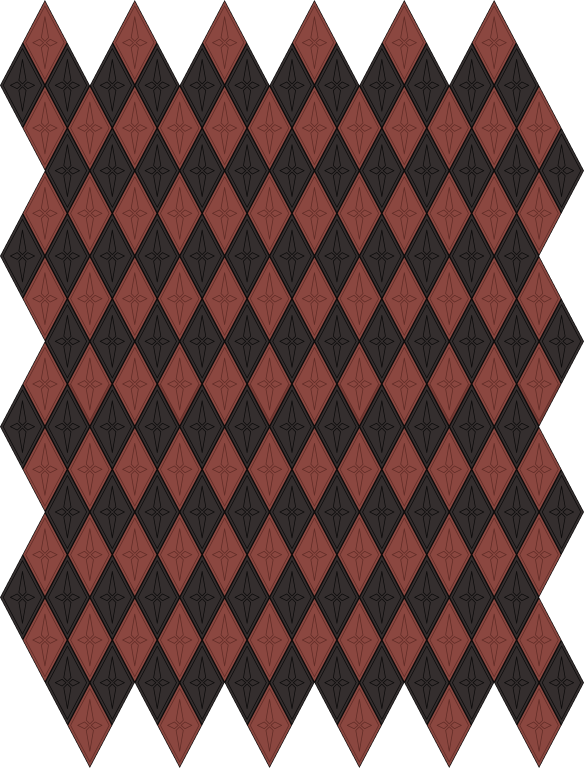
This pattern is drawn by a Shadertoy shader. Its source:

```glsl
// Harlequin rhombus tiles, each split into four smaller diamonds, red above and
// below, charcoal at the sides, with an inset border and a four-petal star.
// Skewed coordinates turn the rhombi into square cells; supersampling smooths edges.

#define TILES vec2(6.5, 4.5)      // tile widths and heights across the canvas
#define HALF_HEIGHT 1.896         // diamond half height, half width being 1
#define INSET 0.125               // distance from diamond edge to border line
#define BORDER_WIDTH 0.034
#define EDGE_WIDTH 0.030          // half of the stroke shared by two diamonds
#define STAR_WIDTH 0.034
#define SEAM_ROW 2.0              // tile row with a slightly darker lower border
#define SAMPLES 4
#define RED vec3(0.545, 0.280, 0.250)
#define CHARCOAL vec3(0.205, 0.182, 0.182)
#define RED_LINE vec3(0.380, 0.170, 0.150)
#define INK vec3(0.045, 0.040, 0.040)

float segmentDistance(vec2 p, vec2 a, vec2 b) {
    vec2 ab = b - a;
    return length(p - a - ab * clamp(dot(p - a, ab) / dot(ab, ab), 0.0, 1.0));
}

// Outline of one kite petal pointing up, for p folded into one quadrant
float petalDistance(vec2 p, vec2 shoulder, float tip) {
    return min(segmentDistance(p, vec2(0.0, 0.06), shoulder),
               segmentDistance(p, shoulder, vec2(0.0, tip)));
}

float starDistance(vec2 p) {
    p = abs(p);
    return min(petalDistance(p, vec2(0.16, 0.225), 1.15),
               petalDistance(p.yx, vec2(0.15, 0.235), 0.54));
}

float stroke(float dist, float width, float soft) {
    return clamp((0.5 * width - dist) / soft + 0.5, 0.0, 1.0);
}

// Colour at a point in tile units, y running downwards
vec3 patternColor(vec2 pos, float soft) {
    // Large rhombus: cell index, centre and position within it
    vec2 skew = vec2(pos.x + pos.y, pos.x - pos.y);
    vec2 cell = floor(skew + 0.5);
    vec2 inCell = skew - cell;
    vec2 centre = 0.5 * vec2(cell.x + cell.y, cell.x - cell.y);

    // Only whole rhombi are laid, leaving a zigzag rim
    vec2 lowest = vec2(0.4);
    vec2 highest = TILES - 0.4;
    if (any(lessThan(centre, lowest)) || any(greaterThan(centre, highest)))
        return vec3(1.0);

    // Small diamond: quadrant of the rhombus and local position
    vec2 quadrant = 2.0 * step(0.0, inCell) - 1.0;
    vec2 local = 2.0 * inCell - 0.5 * quadrant;
    vec2 p = vec2(local.x + local.y, (local.x - local.y) * HALF_HEIGHT);
    float inradius = HALF_HEIGHT / length(vec2(1.0, HALF_HEIGHT));
    float edge = (1.0 - 2.0 * max(abs(local.x), abs(local.y))) * inradius;

    bool isRed = quadrant.x * quadrant.y < 0.0;
    vec3 color = isRed ? RED : CHARCOAL;
    vec3 lineColor = isRed ? RED_LINE : INK;

    // Darker band along the lower seam
    bool onSeam = isRed && quadrant.x > 0.0 && p.y > 0.0
               && abs(centre.y - SEAM_ROW) < 0.1;
    if (onSeam && edge < INSET) color = mix(color, RED_LINE, 0.5);

    // Border line, star and outer edge
    color = mix(color, lineColor, stroke(abs(edge - INSET), BORDER_WIDTH, soft));
    color = mix(color, lineColor, stroke(starDistance(p), STAR_WIDTH, soft));
    return mix(color, INK, stroke(edge, 2.0 * EDGE_WIDTH, soft));
}

void mainImage(out vec4 fragColor, in vec2 fragCoord) {
    float soft = 4.0 * TILES.x / iResolution.x / float(SAMPLES);
    vec3 sum = vec3(0.0);
    for (int j = 0; j < SAMPLES; j++) {
        for (int i = 0; i < SAMPLES; i++) {
            vec2 offset = (vec2(i, j) + 0.5) / float(SAMPLES) - 0.5;
            vec2 uv = (fragCoord + offset) / iResolution.xy;
            sum += patternColor(vec2(uv.x, 1.0 - uv.y) * TILES, soft);
        }
    }
    fragColor = vec4(sum / float(SAMPLES * SAMPLES), 1.0);
}
```
